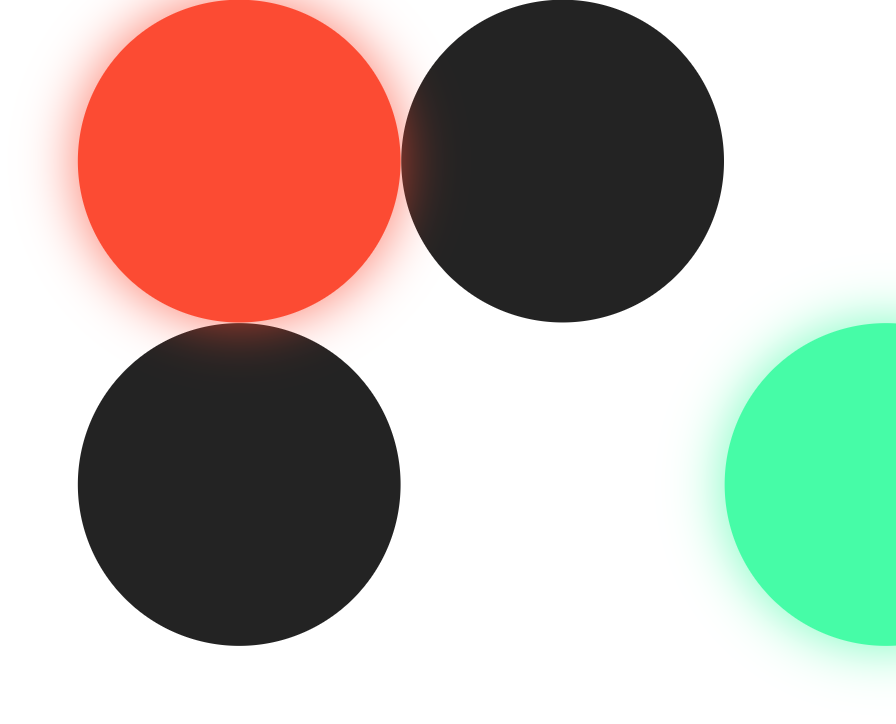
Reproduce this background procedurally as a WebGL 2 fragment shader.

```glsl
#version 300 es
precision highp float;
// Flat discs on a white square grid: two dark ones, plus a coral and a mint one with soft glows.

#define PITCH 0.4467          // grid spacing, in canvas heights
#define RADIUS 0.2229         // disc radius
#define FIRST vec2(0.3304, 0.7775) // centre of the upper left disc
#define GLOW_SIGMA 0.0365     // softness of the glow
#define GLOW_STRENGTH 0.7
#define PAPER vec3(1.0)
#define INK vec3(0.137)
#define CORAL vec3(0.988, 0.294, 0.200)
#define MINT vec3(0.275, 0.988, 0.655)

uniform vec2 u_resolution;
out vec4 fragColor;

// Signed distance to the disc in a grid cell, counted right and down
float discDistance(vec2 p, vec2 cell) {
    vec2 center = FIRST + cell * vec2(PITCH, -PITCH);
    return length(p - center) - RADIUS;
}

// Antialiased coverage of a shape
float coverage(float d) {
    return clamp(0.5 - d * u_resolution.y, 0.0, 1.0);
}

// Gaussian-blurred edge, using a tanh form of the normal integral
float glow(float d) {
    float x = d / GLOW_SIGMA;
    float t = clamp(0.798 * (x + 0.0447 * x * x * x), -8.0, 8.0);
    return GLOW_STRENGTH * 0.5 * (1.0 - tanh(t));
}

// Glow first, then the solid disc on top
vec3 glowingDisc(vec3 base, vec3 tint, float d) {
    return mix(mix(base, tint, glow(d)), tint, coverage(d));
}

void main() {
    vec2 p = gl_FragCoord.xy / u_resolution.y;

    // Dark discs to the right of and below the coral one
    float dark = min(discDistance(p, vec2(1.0, 0.0)),
                     discDistance(p, vec2(0.0, 1.0)));
    vec3 color = mix(PAPER, INK, coverage(dark));

    // Bright discs spill their light over everything beneath
    color = glowingDisc(color, CORAL, discDistance(p, vec2(0.0)));
    color = glowingDisc(color, MINT, discDistance(p, vec2(2.0, 1.0)));

    fragColor = vec4(color, 1.0);
}
```
